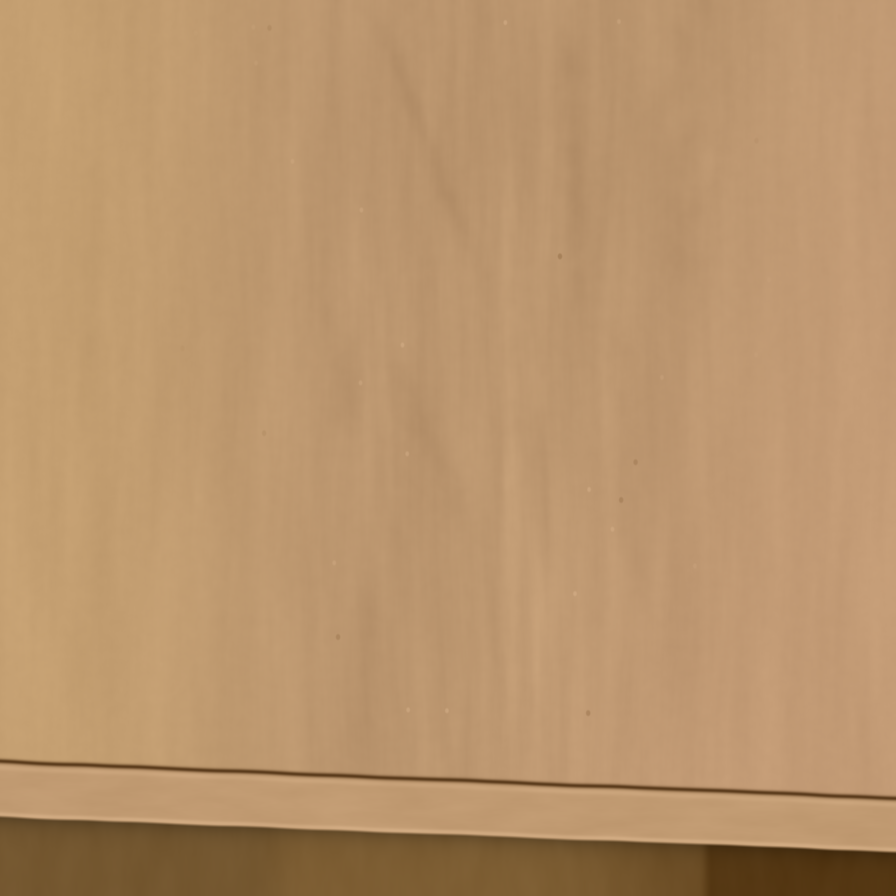
Write a WebGL 2 fragment shader that draws this texture.

```glsl
#version 300 es
precision highp float;
// A pale wooden panel with soft vertical grain, above a slightly tilted
// lower rail and a shaded recess. Stretched gradient noise makes the grain,
// soft segments place the main streaks, and sloped lines cut the joints.
uniform vec2 u_resolution;
out vec4 fragColor;

const vec3 HONEY = vec3(0.765, 0.620, 0.440);
const vec3 TAN = vec3(0.735, 0.588, 0.434);
const vec3 ROSE = vec3(0.765, 0.608, 0.460);
const vec3 RAIL = vec3(0.755, 0.605, 0.445);
const vec3 SEAM = vec3(0.310, 0.190, 0.070);
const vec3 RECESS = vec3(0.455, 0.340, 0.185);
const vec3 RECESS_DARK = vec3(0.310, 0.195, 0.055);

float bell(float x, float width) { return exp(-x * x / (width * width)); }

vec2 hash2(vec2 p) {
  vec3 q = fract(vec3(p.xyx) * vec3(0.1031, 0.1030, 0.0973));
  q += dot(q, q.yzx + 33.33);
  return fract((q.xx + q.yz) * q.zy);
}

float gradDot(vec2 cell, vec2 corner, vec2 f) {
  float angle = 6.2832 * hash2(cell + corner).x;
  return dot(vec2(cos(angle), sin(angle)), f - corner);
}

float gradientNoise(vec2 p) {
  vec2 i = floor(p), f = p - i;
  vec2 u = f * f * f * (f * (f * 6.0 - 15.0) + 10.0);
  float low = mix(gradDot(i, vec2(0, 0), f), gradDot(i, vec2(1, 0), f), u.x);
  float high = mix(gradDot(i, vec2(0, 1), f), gradDot(i, vec2(1, 1), f), u.x);
  return mix(low, high, u.y);
}

float fbm(vec2 p) {
  float sum = 0.0, amp = 0.6;
  for (int k = 0; k < 4; k++) {
    sum += amp * gradientNoise(p);
    p = p * 2.03 + 17.3;
    amp *= 0.5;
  }
  return sum;
}

// Soft streak from a (top) to b (bottom), fading at both ends.
float streak(vec2 p, vec2 a, vec2 b, float width) {
  float t = (a.y - p.y) / (a.y - b.y);
  float fade = smoothstep(-0.15, 0.2, t) * (1.0 - smoothstep(0.8, 1.15, t));
  return bell(p.x - mix(a.x, b.x, t), width) * fade;
}

// Sparse pores or glints: one candidate in each grid cell.
float specks(vec2 p, float cells, float density, float radius, float px) {
  vec2 g = p * cells, id = floor(g);
  vec2 center = 0.25 + 0.5 * hash2(id + 41.0);
  vec2 d = (g - id - center) / cells * vec2(1.0, 0.75);
  float present = step(1.0 - density, hash2(id + 7.0).y);
  return present * (1.0 - smoothstep(radius - px, radius + px, length(d)));
}

// Signed tone of the large streaks: negative is dark, positive light.
float mainStreaks(vec2 p) {
  float dark = 0.9 * streak(p, vec2(0.428, 0.97), vec2(0.530, 0.70), 0.011);
  dark += 0.7 * streak(p, vec2(0.440, 0.60), vec2(0.525, 0.40), 0.020);
  dark += 0.6 * streak(p, vec2(0.375, 0.67), vec2(0.390, 0.52), 0.022);
  dark += 0.9 * streak(p, vec2(0.632, 0.97), vec2(0.645, 0.66), 0.016);
  dark += 0.7 * streak(p, vec2(0.600, 0.54), vec2(0.605, 0.36), 0.010);
  dark += 0.6 * streak(p, vec2(0.690, 0.66), vec2(0.715, 0.34), 0.015);
  dark += 0.8 * streak(p, vec2(0.780, 1.10), vec2(0.765, 0.68), 0.035);
  dark += 0.5 * streak(p, vec2(0.120, 1.05), vec2(0.100, 0.55), 0.020);
  dark += 0.6 * streak(p, vec2(0.415, 0.35), vec2(0.395, 0.14), 0.014);
  float light = 0.7 * streak(p, vec2(0.563, 0.98), vec2(0.573, 0.14), 0.010);
  light += 0.6 * streak(p, vec2(0.615, 1.10), vec2(0.595, 0.15), 0.009);
  light += 0.5 * streak(p, vec2(0.420, 0.69), vec2(0.440, 0.42), 0.007);
  return light - dark;
}

vec3 panelColor(vec2 p, float px) {
  vec3 color = mix(HONEY, TAN, smoothstep(0.05, 0.42, p.x));
  color = mix(color, ROSE, smoothstep(0.55, 1.0, p.x + 0.35 * (0.5 - p.y)));
  vec2 g = p + vec2(0.02 * gradientNoise(p * vec2(3.0, 2.0)), 0.0);
  float center = bell(p.x - 0.54, 0.24);
  float grain = 0.04 * fbm(g * vec2(14.0, 1.8));
  grain += (0.018 + 0.025 * center) * fbm(g * vec2(42.0, 4.0) + 9.0);
  grain += 0.012 * fbm(p * 70.0);
  float broken = 0.75 + 0.7 * gradientNoise(g * vec2(30.0, 22.0));
  color += (grain + 0.038 * mainStreaks(p) * broken) * vec3(1.0, 0.96, 0.85);
  color -= 0.10 * center * specks(p, 22.0, 0.04, 0.0024, px);
  return color + 0.06 * center * specks(p + 0.37, 25.0, 0.04, 0.0020, px);
}

void main() {
  vec2 p = gl_FragCoord.xy / u_resolution;
  float px = 1.0 / u_resolution.y;
  float wobble = 0.0012 * gradientNoise(vec2(p.x * 18.0, 3.4));
  float seam = p.y - (0.150 - 0.041 * p.x + wobble);
  float edge = p.y - (0.088 - 0.039 * p.x + wobble);

  // Panel, rail and the dark joint between them.
  vec3 rail = RAIL + 0.035 * fbm(p * vec2(12.0, 45.0));
  vec3 color = mix(rail, panelColor(p, px), smoothstep(-px, px, seam));
  color += 0.035 * bell(seam + 0.007, 0.003);
  color = mix(color, SEAM, 0.9 * bell(seam, 0.0026));
  color += 0.06 * bell(edge - 0.003, 0.0025);

  // Recess, darkest at the right and just beneath the rail.
  vec3 recess = mix(RECESS, RECESS * 1.08, smoothstep(0.28, 0.34, p.x));
  recess = mix(recess, RECESS_DARK, smoothstep(0.60, 0.80, p.x) * 0.4);
  recess = mix(recess, RECESS_DARK, smoothstep(0.780, 0.795, p.x) * 0.8);
  recess *= 1.0 - 0.25 * exp(min(edge, 0.0) / 0.010);
  recess += 0.025 * fbm(p * vec2(35.0, 12.0));
  color = mix(recess, color, smoothstep(-0.001 - px, 0.001 + px, edge));
  fragColor = vec4(clamp(color, 0.0, 1.0), 1.0);
}
```
